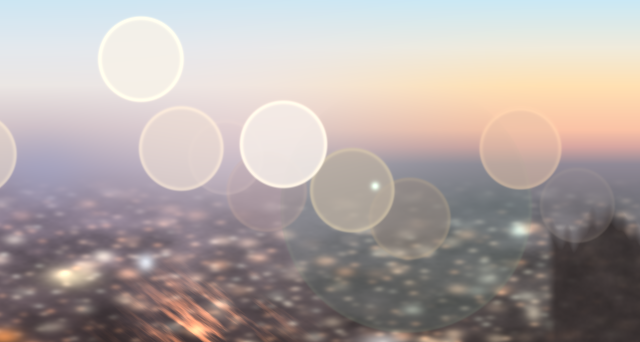
Reproduce this background procedurally as a WebGL 1 fragment shader.

```glsl
precision highp float;

uniform vec2 u_resolution;

float hash(vec2 p) {
  vec3 q = fract(vec3(p.xyx) * 0.1031);
  q += dot(q, q.yzx + 33.33);
  return fract((q.x + q.y) * q.z);
}

float noise(vec2 p) {
  vec2 cell = floor(p);
  vec2 f = fract(p);
  f = f * f * (3.0 - 2.0 * f);
  float low = mix(hash(cell), hash(cell + vec2(1.0, 0.0)), f.x);
  float high = mix(hash(cell + vec2(0.0, 1.0)), hash(cell + 1.0), f.x);
  return mix(low, high, f.y);
}

float fbm(vec2 p) {
  float sum = 0.0;
  float weight = 0.5;
  for (int i = 0; i < 4; i++) {
    sum += weight * noise(p);
    p = p * 2.03 + 17.0;
    weight *= 0.5;
  }
  return sum;
}

// 0 above the height "high", 1 below the height "low"
float descend(float high, float low, float y) {
  return clamp((high - y) / (high - low), 0.0, 1.0);
}

float glow(vec2 p, vec2 centre, vec2 size) {
  vec2 q = (p - centre) / size;
  return exp(-dot(q, q));
}

vec3 coolColumn(float y) {
  vec3 c = mix(vec3(0.80, 0.90, 0.95), vec3(0.89, 0.91, 0.93), descend(1.0, 0.86, y));
  c = mix(c, vec3(0.92, 0.90, 0.89), descend(0.86, 0.75, y));
  c = mix(c, vec3(0.82, 0.76, 0.78), descend(0.75, 0.63, y));
  c = mix(c, vec3(0.66, 0.62, 0.70), descend(0.63, 0.51, y));
  c = mix(c, vec3(0.51, 0.46, 0.53), descend(0.51, 0.38, y));
  c = mix(c, vec3(0.39, 0.34, 0.37), descend(0.38, 0.2, y));
  return mix(c, vec3(0.27, 0.22, 0.23), descend(0.2, 0.0, y));
}

vec3 warmColumn(float y) {
  vec3 c = mix(vec3(0.79, 0.91, 0.96), vec3(0.94, 0.92, 0.86), descend(1.0, 0.86, y));
  c = mix(c, vec3(1.0, 0.88, 0.70), descend(0.86, 0.75, y));
  c = mix(c, vec3(0.98, 0.76, 0.65), descend(0.75, 0.62, y));
  c = mix(c, vec3(0.84, 0.65, 0.63), descend(0.62, 0.57, y));
  c = mix(c, vec3(0.57, 0.54, 0.59), descend(0.57, 0.52, y));
  c = mix(c, vec3(0.43, 0.43, 0.46), descend(0.52, 0.40, y));
  c = mix(c, vec3(0.35, 0.33, 0.33), descend(0.40, 0.2, y));
  return mix(c, vec3(0.25, 0.22, 0.22), descend(0.2, 0.0, y));
}

// Soft lamps, one per grid cell, flattened by perspective
vec3 cityLights(vec2 p, vec2 density, float rarity) {
  vec2 grid = p * density;
  vec3 sum = vec3(0.0);
  for (int j = -1; j <= 1; j++) {
    for (int i = -1; i <= 1; i++) {
      vec2 cell = floor(grid) + vec2(float(i), float(j));
      vec2 lamp = cell + vec2(hash(cell + 3.1), hash(cell + 8.7));
      float power = smoothstep(rarity, 1.0, hash(cell + 21.3));
      vec3 tint = mix(vec3(1.0, 0.62, 0.36), vec3(0.78, 0.86, 0.76), hash(cell + 5.9));
      sum += tint * power * glow(grid, lamp, vec2(0.42, 0.36));
    }
  }
  return sum;
}

vec3 disc(vec3 base, vec2 p, vec2 centre, float radius, vec3 tint, float alpha) {
  float d = length(p - centre) - radius;
  float fill = 1.0 - smoothstep(-0.004, 0.004, d);
  float rim = glow(vec2(d, 0.0), vec2(-0.005, 0.0), vec2(0.006));
  vec3 c = mix(base, tint, fill * alpha);
  return c + vec3(0.10, 0.09, 0.04) * rim * alpha;
}

void main() {
  vec2 p = gl_FragCoord.xy / u_resolution.y;

  // Sky and hazy ground
  float warmth = smoothstep(0.35, 1.65, p.x + 0.06 * (fbm(p * vec2(2.0, 6.0)) - 0.5));
  vec3 c = mix(coolColumn(p.y), warmColumn(p.y), warmth);
  float ground = descend(0.48, 0.28, p.y);
  c *= 1.0 + ground * 0.7 * (fbm(p * vec2(9.0, 17.0)) - 0.48);
  c = mix(c, vec3(0.60, 0.63, 0.78), 0.4 * glow(p, vec2(0.13, 0.5), vec2(0.13, 0.10)));

  // Town lamps and the lit diagonal streets
  c += 0.42 * ground * cityLights(p, vec2(14.0, 24.0), 0.5);
  c += 0.25 * ground * cityLights(p + 4.0, vec2(28.0, 46.0), 0.4);
  vec2 road = vec2(p.x * 0.8 - p.y * 0.6, p.x * 0.6 + p.y * 0.8);
  float streets = smoothstep(0.4, 0.8, fbm(road * vec2(7.0, 38.0)));
  c += vec3(0.75, 0.40, 0.22) * streets * glow(p, vec2(0.59, 0.05), vec2(0.20, 0.12));
  c *= 1.0 - 0.3 * glow(p, vec2(0.30, 0.06), vec2(0.10, 0.09));
  c += vec3(0.50, 0.48, 0.34) * glow(p, vec2(0.205, 0.19), vec2(0.075, 0.033));
  c += vec3(0.45, 0.52, 0.52) * glow(p, vec2(0.427, 0.232), vec2(0.025));
  c += vec3(0.60, 0.34, 0.12) * glow(p, vec2(0.01, 0.015), vec2(0.05, 0.025));
  c += vec3(0.42, 0.44, 0.44) * glow(p, vec2(1.12, 0.0), vec2(0.07, 0.025));
  c += vec3(0.40, 0.38, 0.32) * glow(p, vec2(1.56, 0.085), vec2(0.025));

  // Dark tower on the right
  float roof = 0.31 + 0.07 * glow(p, vec2(1.76, p.y), vec2(0.06, 1.0)) + 0.07 * (noise(p.xx * 28.0) - 0.5);
  float tower = smoothstep(1.595, 1.63, p.x) * descend(roof + 0.03, roof - 0.03, p.y);
  c = mix(c, vec3(0.22, 0.19, 0.19) * (0.75 + 0.5 * fbm(p * 18.0)), 0.88 * tower);

  // Veil of light and lens discs
  c = mix(c, vec3(0.96, 0.91, 0.92), 0.38 * glow(p, vec2(0.72, 0.62), vec2(0.42, 0.30)));
  float fade = 1.0 - smoothstep(0.38, 0.74, p.y);
  c = disc(c, p, vec2(1.188, 0.395), 0.368, vec3(0.40, 0.51, 0.48), 0.25 * fade);
  c = disc(c, p, vec2(0.78, 0.44), 0.118, vec3(0.72, 0.60, 0.60), 0.32);
  c = disc(c, p, vec2(0.66, 0.54), 0.11, vec3(0.86, 0.78, 0.80), 0.2);
  c = disc(c, p, vec2(1.198, 0.361), 0.12, vec3(0.62, 0.55, 0.50), 0.45);
  c = disc(c, p, vec2(1.688, 0.40), 0.11, vec3(0.60, 0.55, 0.56), 0.22);
  c = disc(c, p, vec2(1.522, 0.566), 0.12, vec3(0.91, 0.76, 0.66), 0.5);
  c = disc(c, p, vec2(-0.073, 0.549), 0.122, vec3(0.92, 0.86, 0.80), 0.6);
  c = disc(c, p, vec2(0.53, 0.566), 0.124, vec3(0.93, 0.87, 0.83), 0.65);
  c = disc(c, p, vec2(1.03, 0.444), 0.124, vec3(0.74, 0.69, 0.63), 0.72);
  c = disc(c, p, vec2(0.829, 0.578), 0.128, vec3(0.96, 0.93, 0.91), 0.85);
  c = disc(c, p, vec2(0.412, 0.827), 0.125, vec3(0.97, 0.95, 0.91), 0.82);

  // Teal sparkles
  c += vec3(0.30, 0.42, 0.38) * glow(p, vec2(1.097, 0.456), vec2(0.012));
  c += vec3(0.36, 0.42, 0.38) * glow(p, vec2(1.517, 0.327), vec2(0.025, 0.02));
  gl_FragColor = vec4(clamp(c, 0.0, 1.0), 1.0);
}
```
